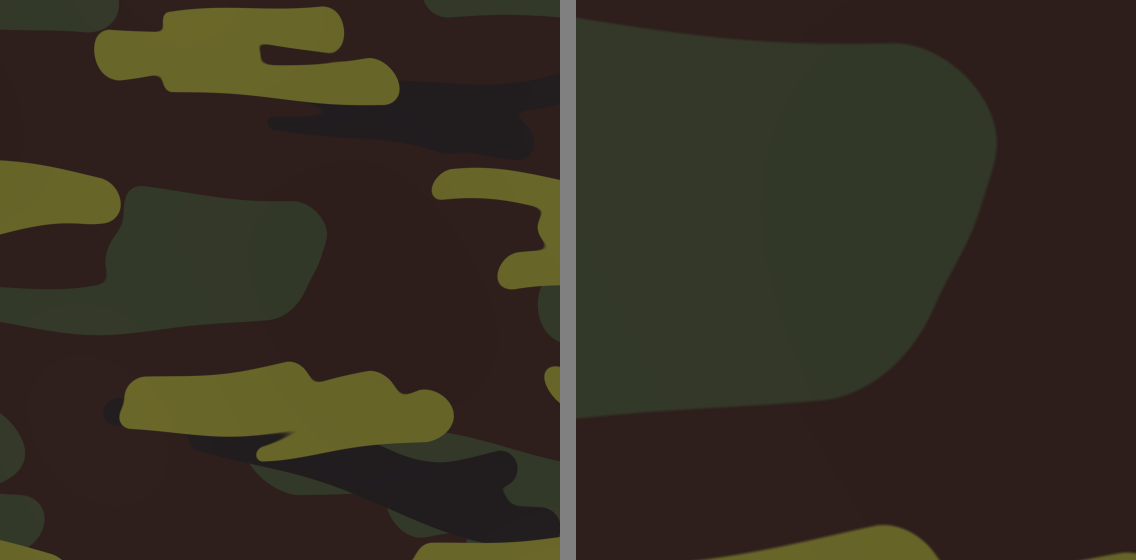
Left: the whole. Right: its middle third, enlarged.
A Shadertoy shader for this pattern:

```glsl
// Woodland camouflage: olive, black and green branching blobs on dark brown.

#define OLIVE_RADIUS 0.0310
#define BLACK_RADIUS 0.0260
#define GREEN_RADIUS 0.0480
#define ARM_MIN 0.10
#define ARM_MAX 0.36
#define ARM_SPACING 1.65
#define ARM_SLIDE 0.46
#define ARM_CURVE 0.35
#define TAPER 0.60
#define BLEND 0.028
#define EDGE 0.0014

const vec3 BROWN = vec3(0.180, 0.120, 0.110);
const vec3 GREEN = vec3(0.200, 0.222, 0.160);
const vec3 BLACK = vec3(0.130, 0.112, 0.120);
const vec3 OLIVE = vec3(0.408, 0.396, 0.160);

vec3 hash3(vec3 p) {
    p = fract(p * vec3(0.1031, 0.1030, 0.0973));
    p += dot(p, p.yxz + 33.33);
    return fract((p.xxy + p.yxx) * p.zyx);
}

float smoothUnion(float a, float b, float k) {
    float h = max(k - abs(a - b), 0.0) / k;
    return min(a, b) - 0.25 * k * h * h;
}

// Capsule along direction dir whose radius runs from r.x to r.y.
float taperedArm(vec2 p, vec2 dir, float halfLength, vec2 r) {
    float t = clamp(dot(p, dir), -halfLength, halfLength);
    return length(p - dir * t) - mix(r.x, r.y, 0.5 + 0.5 * t / halfLength);
}

// Layered sines make the outlines wander.
vec2 warp(vec2 p, float seed) {
    vec2 bend = vec2(0.022 * sin(13.0 * p.y + 3.0 * p.x + seed),
                     0.014 * sin(7.0 * p.x + 2.0 * seed));
    bend += vec2(0.008 * sin(25.0 * p.y + 5.0 * p.x),
                 0.006 * sin(16.0 * p.x + 6.0 * p.y + seed));
    return p + bend;
}

// Three stacked, bent arms that slide sideways against each other.
float cluster(vec2 p, vec3 id, float radius, float tilt) {
    float d = 1.0;
    for (int i = 0; i < 3; i++) {
        vec3 a = hash3(id + float(i) * 17.0 + 5.0);
        vec3 b = hash3(id + float(i) * 29.0 + 11.0);
        vec2 offset = vec2(ARM_SLIDE * (a.x - 0.5),
                           radius * (ARM_SPACING * float(i - 1) + 0.7 * (a.y - 0.5)));
        float angle = tilt * (2.0 * a.z - 1.0);
        vec2 ends = radius * (1.0 + vec2(TAPER, -TAPER) * (2.0 * b.y - 1.0));
        vec2 q = p - offset;
        q.y += ARM_CURVE * (2.0 * b.z - 1.0) * min(q.x * q.x, 0.16);
        float arm = taperedArm(q, vec2(cos(angle), sin(angle)),
                               mix(ARM_MIN, ARM_MAX, b.x), ends);
        d = smoothUnion(d, arm, BLEND);
    }
    return d;
}

// Signed distance to one colour: clusters on a jittered grid around an anchor,
// with every other row shifted sideways by stagger cells.
float camoLayer(vec2 p, vec2 anchor, vec2 cell, float stagger,
                float radius, float tilt, float seed) {
    p = warp(p, seed) - anchor;
    vec2 home = floor(p / cell + 0.5);
    float d = 1.0;
    for (int y = -1; y <= 1; y++) {
        for (int x = -1; x <= 1; x++) {
            vec2 id = home + vec2(x, y);
            vec3 key = vec3(id + 40.0, seed);
            vec2 jitter = 0.16 * (hash3(key).xy - 0.5);
            vec2 center = (id + vec2(stagger * mod(id.y, 2.0), 0.0) + jitter) * cell;
            d = smoothUnion(d, cluster(p - center, key, radius, tilt), BLEND);
        }
    }
    return d;
}

float coverage(float d) {
    float w = max(EDGE, 0.7 / iResolution.y);
    return 1.0 - smoothstep(-w, w, d);
}

void mainImage(out vec4 fragColor, in vec2 fragCoord) {
    vec2 uv = fragCoord / iResolution.y;

    float green = camoLayer(uv, vec2(0.35, 0.58), vec2(1.10, 0.50), 0.5,
                            GREEN_RADIUS, 0.20, 3.0);
    float black = camoLayer(uv, vec2(0.72, 0.20), vec2(1.25, 0.63), 0.0,
                            BLACK_RADIUS, 0.36, 7.0);
    float olive = camoLayer(uv, vec2(0.42, 0.28), vec2(1.00, 0.33), 0.5,
                            OLIVE_RADIUS, 0.18, 12.0);

    // Paint from the back to the front.
    vec3 color = mix(BROWN, GREEN, coverage(green));
    color = mix(color, BLACK, coverage(black));
    color = mix(color, OLIVE, coverage(olive));

    // Faint uneven dye.
    float dye = sin(5.0 * uv.x + 3.0 * uv.y) * sin(4.0 * uv.y - 2.0 * uv.x + 1.0);
    color *= 1.0 + 0.02 * dye;

    fragColor = vec4(color, 1.0);
}
```
